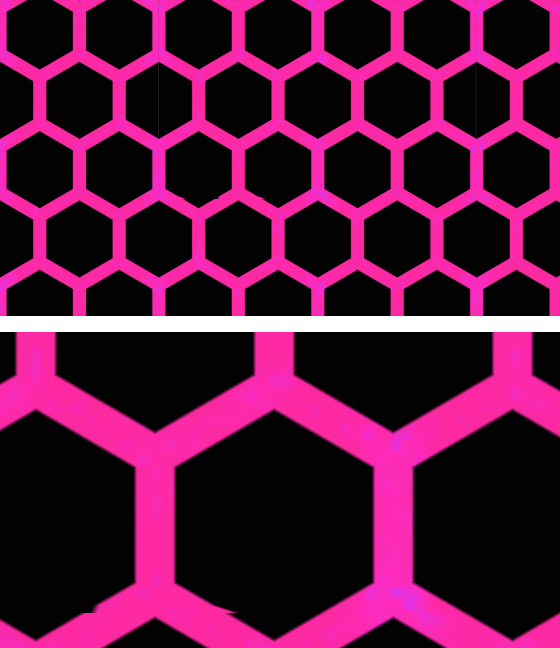
Top, the full canvas; bottom, a detail of the centre.
Give the GLSL for this pattern, as a WebGL 2 fragment shader.

```glsl
#version 300 es
precision highp float;

uniform vec2 u_resolution;
out vec4 fragColor;

// Lengths are fractions of the canvas height, unless noted
const float PITCH = 0.2514;               // spacing of cells in a row
const float ROW_STRETCH = 1.0073;         // vertical stretch of the grid
const vec2 CELL_CENTER = vec2(0.1258, 0.463);
const float HALF_LINE = 0.083;            // in pitches
const float EDGE_SOFT = 0.010;            // in pitches
const float MOTTLE_SIZE = 0.014;
const float SEAM_X = 0.5019;
const float SEAM_PERIOD = 1.004;
const float SEAM_HALF_WIDTH = 0.0011;
const float SEAM_BOTTOM = 0.56;
const float TEAR_Y = 0.3745;
const float TEAR_HALF_HEIGHT = 0.004;
const float TEAR_SHIFT = 0.010;
const vec2 TEAR_SPAN = vec2(0.55, 0.85);

const vec3 BLACK = vec3(0.012, 0.008, 0.012);
const vec3 ROSE = vec3(0.99, 0.16, 0.63);
const vec3 MAGENTA = vec3(0.99, 0.17, 0.75);
const vec3 VIOLET = vec3(0.84, 0.20, 0.93);
const vec3 SEAM_GRAY = vec3(0.13, 0.12, 0.13);

float hash(vec2 p) {
    vec3 q = fract(vec3(p.xyx) * 0.1031);
    q += dot(q, q.yzx + 33.33);
    return fract((q.x + q.y) * q.z);
}

float valueNoise(vec2 p) {
    vec2 i = floor(p);
    vec2 f = fract(p);
    f = f * f * (3.0 - 2.0 * f);
    return mix(mix(hash(i), hash(i + vec2(1.0, 0.0)), f.x),
               mix(hash(i + vec2(0.0, 1.0)), hash(i + 1.0), f.x), f.y);
}

// Offset from the nearest hexagon center, in pitches
vec2 hexOffset(vec2 p) {
    vec2 period = vec2(1.0, sqrt(3.0));
    vec2 a = mod(p + 0.5 * period, period) - 0.5 * period;
    vec2 b = mod(p, period) - 0.5 * period;
    return dot(a, a) < dot(b, b) ? a : b;
}

// Distance to the border of a pointy-top hexagon of unit width
float borderDistance(vec2 q) {
    q = abs(q);
    return 0.5 - max(q.x, dot(q, vec2(0.5, 0.5 * sqrt(3.0))));
}

void main() {
    vec2 uv = gl_FragCoord.xy / u_resolution.y;
    float pixel = 1.0 / u_resolution.y;

    // Short horizontal tear that slides a thin strip sideways
    vec2 p = uv;
    if (abs(uv.y - TEAR_Y) < TEAR_HALF_HEIGHT && uv.x > TEAR_SPAN.x && uv.x < TEAR_SPAN.y) {
        p.x -= TEAR_SHIFT * (TEAR_Y + TEAR_HALF_HEIGHT - uv.y) / (2.0 * TEAR_HALF_HEIGHT);
    }

    // Honeycomb lines
    vec2 q = hexOffset((p - CELL_CENTER) / (PITCH * vec2(1.0, ROW_STRETCH)));
    float soft = max(EDGE_SOFT, 0.7 * pixel / PITCH);
    float line = 1.0 - smoothstep(-soft, soft, borderDistance(q) - HALF_LINE);

    // Mottled tint, stronger along every second column and at its joints
    float mottle = valueNoise(uv / MOTTLE_SIZE);
    float blotch = valueNoise(uv / (6.0 * MOTTLE_SIZE) + 17.0);
    float columnGap = abs(fract((uv.x - SEAM_X) / (2.0 * PITCH) + 0.5) - 0.5) * 2.0;
    float column = 1.0 - smoothstep(0.06, 0.28, columnGap);
    float joint = smoothstep(0.44, 0.56, length(q));
    float tint = 0.55 * column + 0.3 * joint + 0.5 * (mottle - 0.5) + 0.4 * (blotch - 0.4);
    vec3 pink = mix(ROSE, MAGENTA, clamp(tint, 0.0, 1.0));
    float speckle = joint * smoothstep(0.5, 0.9, mottle) * (0.25 + 0.6 * column);
    pink = mix(pink, VIOLET, speckle);

    // Faint vertical seams in the upper half
    float seamGap = abs(fract((uv.x - SEAM_X) / SEAM_PERIOD + 0.5) - 0.5) * SEAM_PERIOD;
    float seam = 1.0 - smoothstep(SEAM_HALF_WIDTH - 0.5 * pixel, SEAM_HALF_WIDTH + 0.5 * pixel, seamGap);
    seam *= smoothstep(SEAM_BOTTOM - pixel, SEAM_BOTTOM + pixel, uv.y);

    vec3 color = mix(BLACK, SEAM_GRAY, seam);
    color = mix(color, pink * (1.0 - 0.12 * seam), line);
    fragColor = vec4(color, 1.0);
}
```
